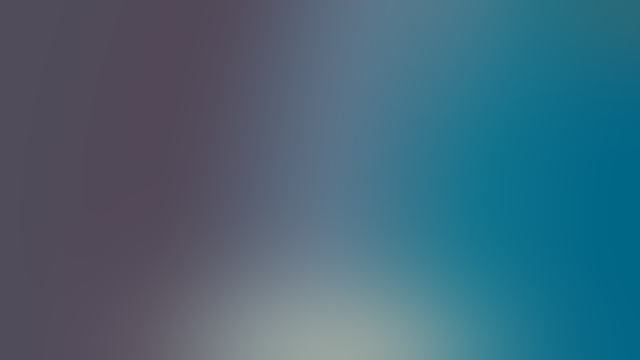
Write a WebGL 2 fragment shader that draws this background.

```glsl
#version 300 es
precision highp float;
// A soft, blurred backdrop running from plum through slate to teal and blue.
// A ramp across a gently bent axis sets the base; broad Gaussian glows
// lighten the bottom centre, the top and the upper right corner.

uniform vec2 u_resolution;
out vec4 fragColor;

// Elliptical Gaussian falloff, 1 at its centre
float glow(vec2 p, vec2 centre, vec2 radius) {
    vec2 d = (p - centre) / radius;
    return exp(-dot(d, d));
}

// Horizontal colour ramp made of overlapping smooth blends
vec3 baseRamp(float s) {
    vec3 plum = mix(vec3(0.312, 0.297, 0.350), vec3(0.322, 0.284, 0.345), smoothstep(0.0, 0.2, s));
    vec3 slate = vec3(0.365, 0.460, 0.545);
    vec3 teal = vec3(0.050, 0.460, 0.560);
    vec3 deepBlue = vec3(0.0, 0.402, 0.530);
    vec3 color = mix(plum, slate, smoothstep(0.24, 0.57, s));
    color = mix(color, teal, smoothstep(0.47, 0.80, s));
    return mix(color, deepBlue, smoothstep(0.68, 1.0, s));
}

void main() {
    vec2 uv = gl_FragCoord.xy / u_resolution;

    // The ramp leans right, more strongly in the upper half
    float rise = uv.y - 0.5;
    float upper = max(rise, 0.0);
    float bend = 0.07 * rise + 0.14 * upper * upper;
    vec3 color = baseRamp(uv.x - bend);

    // Muted haze along the top and a warm tint in the corner
    color = mix(color, vec3(0.38, 0.49, 0.55), 0.5 * glow(uv, vec2(0.69, 1.05), vec2(0.17, 0.35)));
    color = mix(color, vec3(0.30, 0.42, 0.42), 0.5 * glow(uv, vec2(1.0, 1.0), vec2(0.17, 0.24)));

    // Pale glow rising from the bottom edge
    color = mix(color, vec3(0.62, 0.66, 0.63), 0.92 * glow(uv, vec2(0.525, 0.0), vec2(0.235, 0.25)));

    fragColor = vec4(color, 1.0);
}
```
